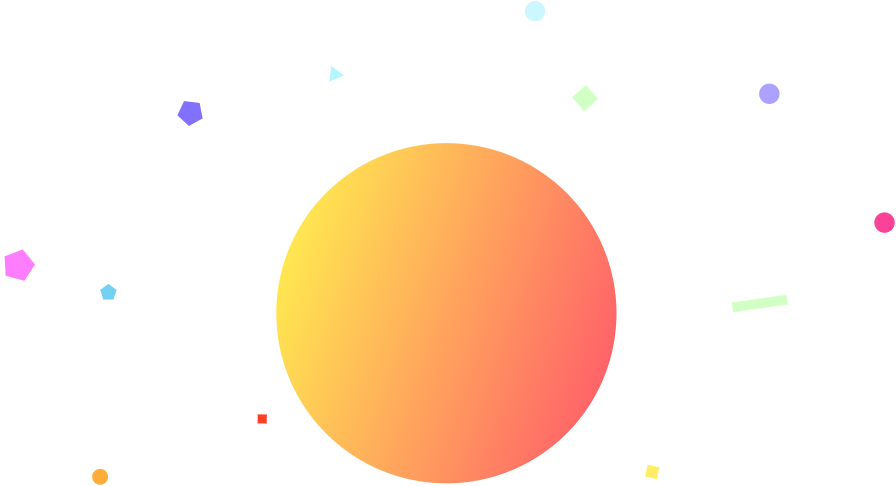
Give the GLSL for this background, as a Shadertoy shader.

```glsl
// A large sun disc with a slanted yellow-to-coral gradient on white, ringed by
// small flat confetti. Every shape is a signed distance, painted in turn with
// a one-pixel soft edge; lengths are in canvas heights.

// Regular polygon: corner radius r, one corner pointing along angle (degrees)
float polygon(vec2 p, float sides, float r, float angle) {
    float sector = 6.2831853 / sides;
    float a = atan(p.y, p.x) - radians(angle);
    float fromEdgeMiddle = mod(a, sector) - 0.5 * sector;
    return length(p) * cos(fromEdgeMiddle) - r * cos(0.5 * sector);
}

float disc(vec2 p, float r) {
    return length(p) - r;
}

// Rectangle turned counterclockwise by angle (degrees)
float bar(vec2 p, vec2 halfSize, float angle) {
    float c = cos(radians(angle)), s = sin(radians(angle));
    vec2 q = abs(vec2(c * p.x + s * p.y, c * p.y - s * p.x)) - halfSize;
    return length(max(q, 0.0)) + min(max(q.x, q.y), 0.0);
}

// Lay a flat colour over the canvas wherever the distance is negative
void paint(inout vec3 canvas, float dist, vec3 colour) {
    canvas = mix(canvas, colour, clamp(0.5 - dist * iResolution.y, 0.0, 1.0));
}

void mainImage(out vec4 fragColor, in vec2 fragCoord) {
    vec2 p = fragCoord / iResolution.y;
    vec3 col = vec3(1.0);
    vec3 mint = vec3(0.82, 1.0, 0.77);

    // Sun: gradient runs rightwards and slightly down
    vec2 sun = p - vec2(0.9185, 0.3555);
    float across = dot(sun, vec2(0.945, -0.326)) / 0.35;
    vec3 sunColour = mix(vec3(1.0, 0.905, 0.315), vec3(1.0, 0.39, 0.41),
                         clamp(0.5 + 0.5 * across, 0.0, 1.0));
    paint(col, disc(sun, 0.35), sunColour);

    // Dots
    paint(col, disc(p - vec2(1.101, 0.977), 0.0208), vec3(0.80, 0.97, 1.0));
    paint(col, disc(p - vec2(1.583, 0.807), 0.0210), vec3(0.68, 0.63, 1.0));
    paint(col, disc(p - vec2(1.820, 0.542), 0.0210), vec3(0.98, 0.26, 0.59));
    paint(col, disc(p - vec2(0.206, 0.019), 0.0163), vec3(1.0, 0.675, 0.22));

    // Pentagons
    paint(col, polygon(p - vec2(0.392, 0.768), 5.0, 0.0275, 119.0), vec3(0.51, 0.44, 1.0));
    paint(col, polygon(p - vec2(0.038, 0.454), 5.0, 0.0340, 75.0), vec3(1.0, 0.49, 1.0));
    paint(col, polygon(p - vec2(0.223, 0.398), 5.0, 0.0178, 90.0), vec3(0.45, 0.82, 0.95));

    // Triangle, squares and stick
    paint(col, polygon(p - vec2(0.689, 0.847), 3.0, 0.0188, -7.0), vec3(0.70, 0.97, 1.0));
    paint(col, polygon(p - vec2(1.204, 0.798), 4.0, 0.0270, 86.0), mint);
    paint(col, polygon(p - vec2(0.5395, 0.138), 4.0, 0.0132, 44.0), vec3(1.0, 0.25, 0.14));
    paint(col, polygon(p - vec2(1.342, 0.029), 4.0, 0.0175, 33.0), vec3(1.0, 0.93, 0.39));
    paint(col, bar(p - vec2(1.5635, 0.3755), vec2(0.0568, 0.010), 8.0), mint);

    fragColor = vec4(col, 1.0);
}
```
